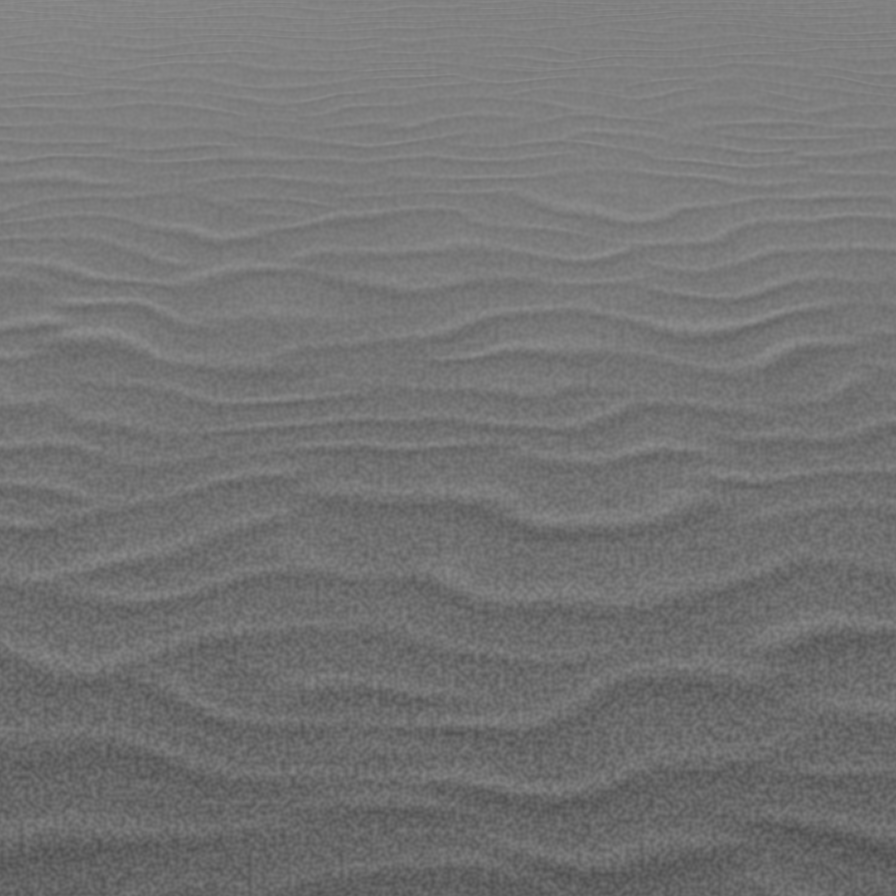
Write a Shadertoy shader that draws this texture.

```glsl
// Grey wind-rippled sand receding into the distance, with fine grain.

const float FAR_TONE = 0.512;        // brightness at the top edge
const float NEAR_TONE = 0.392;       // brightness at the bottom edge
const float HORIZON_GAP = 0.07;      // distance from top edge to vanishing line
const float RIPPLE_DENSITY = 11.4;   // ripples per e-fold of depth
const float FAR_CONTRAST = 0.022;
const float NEAR_CONTRAST = 0.056;
const float BROAD_BEND = 1.25;       // ripple bending, in wavelengths
const float FINE_BEND = 0.35;
const float FAR_GRAIN = 0.022;
const float NEAR_GRAIN = 0.085;
const float GRAIN_SCALE = 185.0;     // grain cells across the canvas
const float TAU = 6.2831853;

// Random unit gradient for a lattice cell
vec2 cellGradient(vec2 cell) {
    uvec2 q = uvec2(ivec2(cell));
    uint h = q.x * 1597334677u ^ q.y * 3812015801u;
    h = (h ^ (h >> 15)) * 2246822519u;
    h = (h ^ (h >> 13)) * 3266489917u;
    h ^= h >> 16;
    float angle = TAU * float(h & 65535u) / 65536.0;
    return vec2(cos(angle), sin(angle));
}

// Gradient noise, roughly -0.7 to 0.7
float gradientNoise(vec2 p) {
    vec2 cell = floor(p);
    vec2 f = p - cell;
    vec2 s = f * f * f * (f * (f * 6.0 - 15.0) + 10.0);
    float a = dot(cellGradient(cell), f);
    float b = dot(cellGradient(cell + vec2(1, 0)), f - vec2(1, 0));
    float c = dot(cellGradient(cell + vec2(0, 1)), f - vec2(0, 1));
    float d = dot(cellGradient(cell + vec2(1, 1)), f - vec2(1, 1));
    return mix(mix(a, b, s.x), mix(c, d, s.x), s.y);
}

// Narrow lit crest with a soft shadow on its near side
float rippleProfile(float phase) {
    float a = TAU * phase;
    float crest = exp(3.0 * (cos(a) - 1.0));
    float shadow = exp(2.0 * (cos(a - 1.7) - 1.0));
    return crest - 0.75 * shadow;
}

// One family of bent ripples; ground.y counts wavelengths
float rippleField(vec2 ground, vec2 seed) {
    float bend = BROAD_BEND * gradientNoise(ground * vec2(1.0, 0.28) + seed);
    bend += FINE_BEND * gradientNoise(ground * vec2(2.7, 0.75) + seed.yx);
    return rippleProfile(ground.y + bend);
}

void mainImage(out vec4 fragColor, in vec2 fragCoord) {
    vec2 uv = fragCoord / iResolution.y;
    float nearness = 1.0 - uv.y;

    // Perspective: wavelength grows with distance from the vanishing line
    float depth = nearness + HORIZON_GAP;
    vec2 ground = vec2(2.4 * (uv.x - 0.5) / (0.25 + 0.8 * depth),
                       RIPPLE_DENSITY * log(depth));

    // Two families blended in patches, so that crests fork and end
    float patchMask = gradientNoise(ground * vec2(1.3, 0.33) + 31.7);
    float ripples = mix(rippleField(ground, vec2(3.3, 17.1)),
                        rippleField(ground, vec2(52.6, 8.4)),
                        smoothstep(-0.15, 0.15, patchMask));
    float strength = 0.85 + 0.8 * gradientNoise(ground * vec2(1.6, 0.6) + 73.2);
    float contrast = mix(FAR_CONTRAST, NEAR_CONTRAST, smoothstep(0.0, 0.4, nearness));

    // Sand grain, coarser and stronger close by
    vec2 grainPos = uv * GRAIN_SCALE;
    float grain = gradientNoise(grainPos) + 0.6 * gradientNoise(grainPos * 0.53 + 9.4);
    float grainAmount = mix(FAR_GRAIN, NEAR_GRAIN, smoothstep(0.0, 0.9, nearness));

    // Overall shading
    float tone = mix(FAR_TONE, NEAR_TONE, nearness);
    tone += 0.018 * gradientNoise(uv * vec2(2.0, 4.0) + 5.5);
    tone += contrast * strength * ripples + grainAmount * grain;
    fragColor = vec4(vec3(tone), 1.0);
}
```
